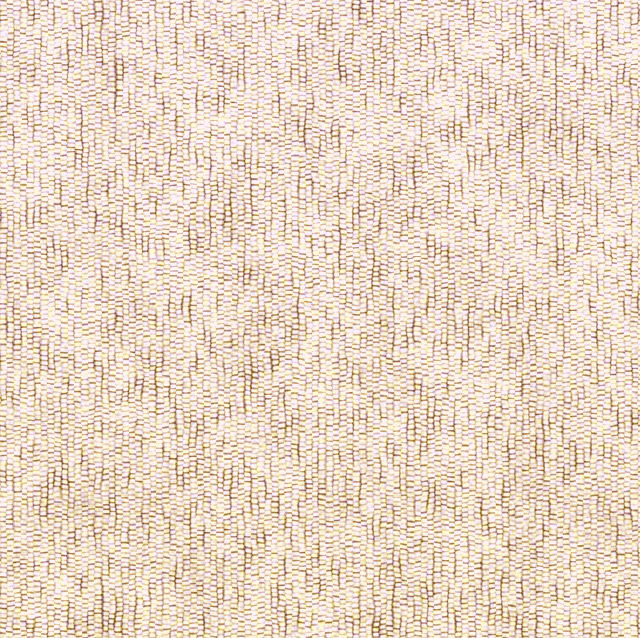
This texture is drawn by a Shadertoy shader. Its source:

```glsl
float hash(vec2 p) {
    vec3 q = fract(vec3(p.xyx) * 0.1031);
    q += dot(q, q.yzx + 33.33);
    return fract((q.x + q.y) * q.z);
}

vec2 gradientAt(vec2 cell) {
    float angle = 6.2832 * hash(cell + 71.0);
    return vec2(cos(angle), sin(angle));
}

// Gradient noise, roughly -1 to 1
float noise(vec2 p) {
    vec2 i = floor(p), f = fract(p);
    vec2 u = f * f * f * (f * (f * 6.0 - 15.0) + 10.0);
    vec2 e = vec2(0.0, 1.0);
    float low = mix(dot(gradientAt(i), f),
                    dot(gradientAt(i + e.yx), f - e.yx), u.x);
    float high = mix(dot(gradientAt(i + e.xy), f - e.xy),
                     dot(gradientAt(i + 1.0), f - 1.0), u.x);
    return 1.4 * mix(low, high, u.y);
}

// Staggered thread grains: 1 on the crowns, falling towards the gaps
float weave(vec2 p) {
    vec2 g = p * vec2(94.0, 126.0);
    g.x += 0.28 * noise(p * vec2(45.0, 28.0));
    g.y += 0.45 * noise(p * vec2(30.0, 24.0) + 40.0);

    float column = floor(g.x);
    g.y += 0.5 * mod(column, 2.0) + 0.3 * hash(vec2(column, 5.0));
    vec2 fromCrown = abs(fract(g) - 0.5);

    // Shared strength of each gap, so both of its sides agree
    float seam = floor(g.x + 0.5);
    float streak = smoothstep(-0.15, 0.65, noise(vec2(seam * 5.37, p.y * 22.0)));
    float dash = hash(vec2(column, floor(g.y + 0.5)));

    float sideGap = smoothstep(0.22, 0.5, fromCrown.x) * (0.14 + 0.62 * streak);
    float endGap = smoothstep(0.16, 0.5, fromCrown.y) * (0.22 + 0.62 * dash);
    return 1.0 - sideGap - endGap * (1.0 - 0.4 * smoothstep(0.3, 0.5, fromCrown.x));
}

void mainImage(out vec4 fragColor, in vec2 fragCoord) {
    vec2 p = fragCoord / iResolution.y;

    // Cloth relief, worn patches and fibre grain
    float patches = 0.6 * noise(p * vec2(9.0, 7.0)) + 0.6 * noise(p * vec2(34.0, 22.0) + 9.0);
    float fibre = noise(p * vec2(170.0, 190.0) + 3.0);
    float tone = weave(p) + 0.06 + 0.13 * patches + 0.24 * fibre + 0.06 * (p.y - 0.5);

    // Brown gaps, tan slopes, cream crowns
    vec3 brown = vec3(0.49, 0.34, 0.22);
    vec3 tan_ = vec3(0.80, 0.67, 0.56);
    vec3 cream = vec3(1.0, 0.96, 0.92);
    vec3 color = mix(brown, tan_, clamp(tone * 2.0, 0.0, 1.0));
    color = mix(color, cream, clamp(tone * 2.0 - 1.0, 0.0, 1.0));

    // Yellow and rose fibres
    float tint = noise(p * vec2(120.0, 105.0) + 60.0) + 0.2 * (0.5 - p.y);
    color += tint * vec3(0.01, 0.03, -0.17);

    fragColor = vec4(clamp(color, 0.0, 1.0), 1.0);
}
```
